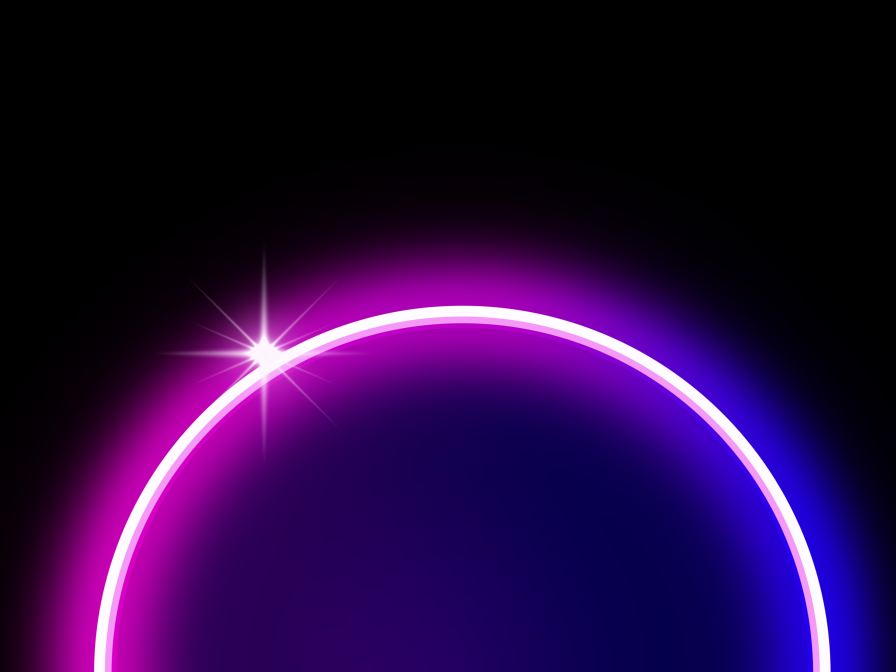
Write a WebGL 2 fragment shader that draws this background.

```glsl
#version 300 es
precision highp float;

uniform vec2 u_resolution;
out vec4 fragColor;

// Coverage of the disc edge at a given signed distance, one pixel soft.
float cover(float dist) {
    float px = 1.0 / u_resolution.y;
    return 1.0 - smoothstep(-0.75 * px, 0.75 * px, dist);
}

float bell(float x, float width) {
    return exp(-x * x / (width * width));
}

// Tapered line through the origin, fading towards both tips.
float ray(vec2 p, float angle, float reach, float width) {
    vec2 dir = vec2(cos(angle), sin(angle));
    float along = abs(dot(p, dir)) / reach;
    float across = abs(dot(p, vec2(-dir.y, dir.x)));
    float taper = max(1.0 - along, 0.0);
    return pow(taper, 1.3) * bell(across, width * (0.3 + 0.7 * taper));
}

float sparkle(vec2 p) {
    float light = 0.0;
    for (int i = 0; i < 4; i++) {
        bool diagonal = i % 2 == 1;
        float angle = float(i) * 0.7854;
        light += diagonal ? 0.6 * ray(p, angle, 0.168, 0.0026)
                          : 0.8 * ray(p, angle, 0.168, 0.0065);
    }
    for (int i = 0; i < 2; i++) {
        light += 0.5 * ray(p, 0.41 * (1.0 - 2.0 * float(i)), 0.125, 0.0024);
    }
    float r = length(p);
    return light + 1.1 * bell(r, 0.017) + 0.3 * bell(r, 0.05);
}

void main() {
    vec2 p = gl_FragCoord.xy / u_resolution.y;
    vec2 fromCentre = p - vec2(0.688, -0.003);
    float radius = length(fromCentre);

    // Neon hue runs from magenta on the left to blue on the right.
    vec3 neon = mix(vec3(0.77, 0.0, 0.70), vec3(0.66, 0.0, 0.71), smoothstep(0.15, 0.75, p.x));
    neon = mix(neon, vec3(0.12, 0.0, 0.86), smoothstep(0.70, 1.24, p.x));

    // Glow outside the ring
    float outward = max(radius - 0.548, 0.0);
    vec3 outer = neon * (0.87 * bell(outward, 0.076) + 0.13 * bell(outward, 0.14));

    // Violet disc, turning navy on the right, with glow from its rim
    vec3 disc = mix(vec3(0.13, 0.0, 0.30), vec3(0.01, 0.0, 0.28), smoothstep(0.45, 1.0, p.x + 0.3 * p.y));
    disc += vec3(0.05, 0.0, 0.09) * bell(length(p - vec2(0.64, 0.0)), 0.25);
    float inward = max(0.522 - radius, 0.0);
    vec3 inner = mix(disc, neon, 0.86 * bell(inward, 0.078) + 0.12 * bell(inward, 0.14));

    // Ring bands, from the outer edge inwards
    vec3 color = mix(outer, vec3(1.0, 0.99, 1.0), cover(radius - 0.548));
    color = mix(color, vec3(0.96, 0.60, 0.97), cover(radius - 0.532));
    color = mix(color, neon * 1.1, cover(radius - 0.522));
    color = mix(color, inner, cover(radius - 0.515));

    // Star on the upper left of the ring
    float star = clamp(sparkle(p - vec2(0.393, 0.474)), 0.0, 1.0);
    color = mix(color, vec3(1.0, 0.96, 1.0), star);

    fragColor = vec4(color, 1.0);
}
```
